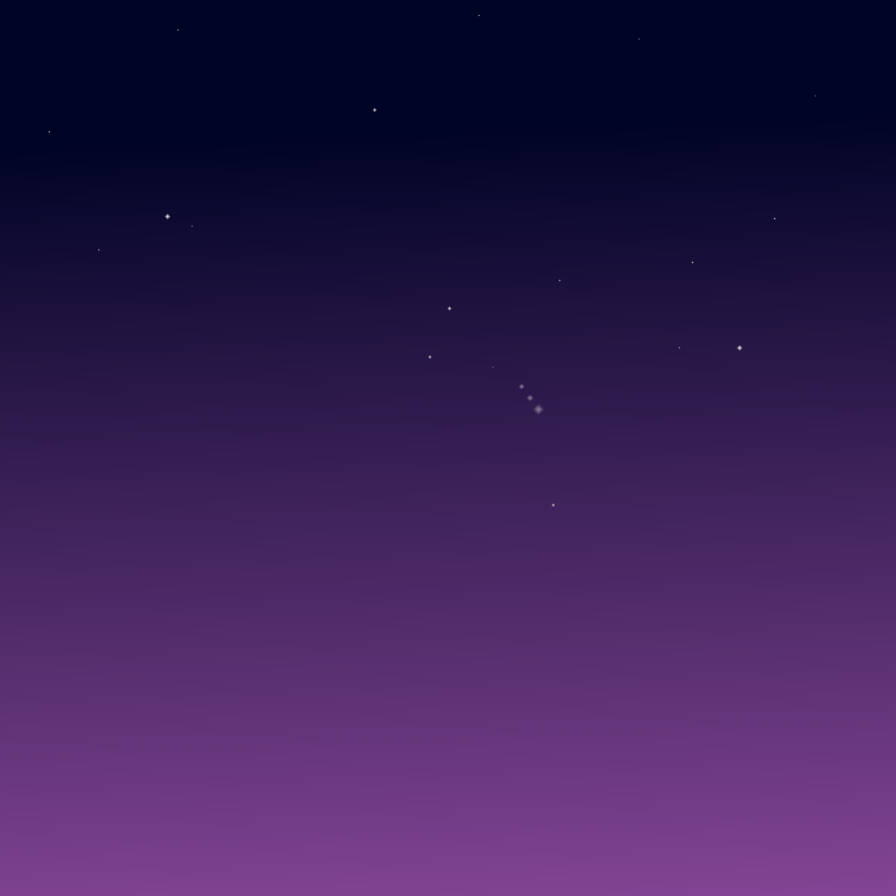
Give the GLSL for this texture, as a WebGL 1 fragment shader.

```glsl
precision highp float;

uniform vec2 u_resolution;

// Sky
const vec3 ZENITH = vec3(0.0, 0.014, 0.145);
const vec3 HORIZON = vec3(0.502, 0.262, 0.572);
const float FADE_TOP = 0.857;
const float SKY_TILT = 0.04;

// Stars
const vec3 STAR_COLOR = vec3(0.86, 0.83, 0.84);
const vec3 BELT_COLOR = vec3(0.66, 0.58, 0.66);
const vec2 BELT_START = vec2(0.5822, 0.5686);
const vec2 BELT_STEP = vec2(0.0094, -0.0128);
const float BELT_RADIUS = 0.0042;
const float BELT_GROWTH = 0.0008;

// Faint scatter
const float SCATTER_CELLS = 6.0;
const float SCATTER_DENSITY = 0.85;
const float SCATTER_FLOOR = 0.57;
const float SCATTER_RADIUS = 0.0019;

vec2 hash2(vec2 p) {
  vec3 q = fract(vec3(p.xyx) * vec3(0.1031, 0.1030, 0.0973));
  q += dot(q, q.yzx + 33.33);
  return fract((q.xx + q.yz) * q.zy);
}

// Soft point with a slight four-armed diamond outline
float star(vec2 p, vec2 center, float radius) {
  vec2 d = abs(p - center);
  float dist = mix(length(d), d.x + d.y, 0.5);
  return 1.0 - smoothstep(0.0, radius, dist);
}

vec3 skyColor(vec2 p) {
  float height = p.y - SKY_TILT * (p.x - 0.5);
  float depth = clamp((FADE_TOP - height) / FADE_TOP, 0.0, 1.04);
  return mix(ZENITH, HORIZON, depth);
}

float brightStars(vec2 p) {
  float light = star(p, vec2(0.1870, 0.7583), 0.0042);
  light += star(p, vec2(0.8255, 0.6117), 0.0042);
  light += 0.85 * star(p, vec2(0.4182, 0.8772), 0.0033);
  light += 0.85 * star(p, vec2(0.5017, 0.6557), 0.0033);
  light += 0.75 * star(p, vec2(0.4798, 0.6016), 0.0030);
  light += 0.75 * star(p, vec2(0.6175, 0.4363), 0.0028);
  return light;
}

// Three hazy stars along a line, growing towards the lower end
float beltStars(vec2 p) {
  float light = 0.0;
  for (int i = 0; i < 3; i++) {
    float n = float(i);
    float radius = BELT_RADIUS + BELT_GROWTH * n * n;
    light += star(p, BELT_START + BELT_STEP * n, radius);
  }
  return light;
}

// One jittered star per occupied cell, kept clear of cell borders
float faintStars(vec2 p) {
  vec2 cell = floor(p * SCATTER_CELLS);
  vec2 center = (cell + 0.1 + 0.8 * hash2(cell + 17.0)) / SCATTER_CELLS;
  vec2 trait = hash2(cell + 53.0);
  float present = step(trait.x, SCATTER_DENSITY) * step(SCATTER_FLOOR, center.y);
  return present * mix(0.3, 0.75, trait.y) * star(p, center, SCATTER_RADIUS);
}

void main() {
  vec2 p = gl_FragCoord.xy / u_resolution;
  vec3 color = skyColor(p);
  color = mix(color, BELT_COLOR, min(0.7 * beltStars(p), 1.0));
  color = mix(color, STAR_COLOR, min(brightStars(p) + faintStars(p), 1.0));
  gl_FragColor = vec4(color, 1.0);
}
```
